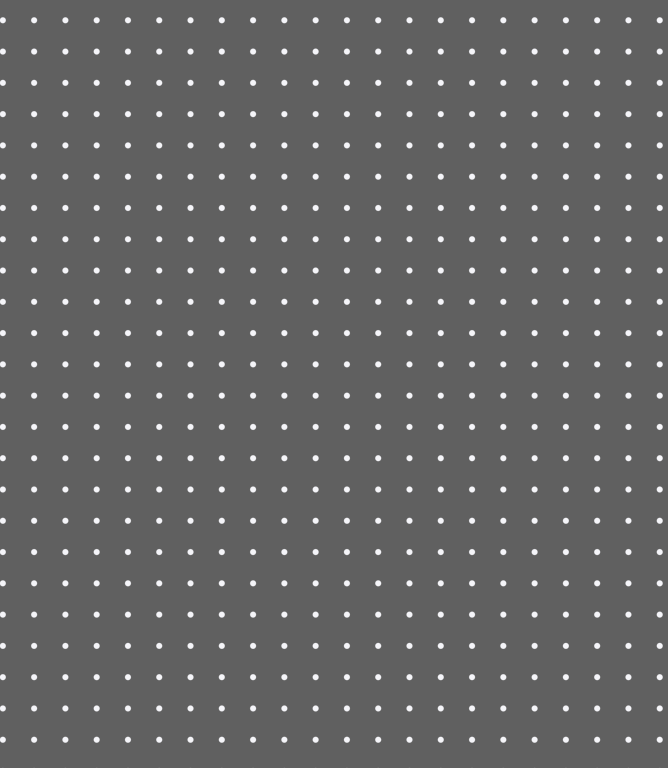
Write a WebGL 2 fragment shader that draws this pattern.

```glsl
#version 300 es
precision highp float;
// A square grid of small pale dots on flat mid grey, 22 across and 24 down.
// Each point is folded into one grid cell, where a circle's signed distance
// is turned into soft-edged coverage. Lengths are fractions of canvas height.

uniform vec2 u_resolution;
out vec4 fragColor;

const vec3 GROUND = vec3(0.378);
const vec3 DOT = vec3(0.96, 0.96, 0.975);

const float SPACING = 0.04073;                // between dot centres
const vec2 FIRST_DOT = vec2(0.0037, 0.0368);  // centre of the lower left dot
const float DOT_RADIUS = 0.0039;

// Offset from the nearest grid point
vec2 foldToGrid(vec2 p, vec2 origin, float spacing) {
    return (fract((p - origin) / spacing + 0.5) - 0.5) * spacing;
}

float circleDistance(vec2 p, float radius) {
    return length(p) - radius;
}

// 1 inside the shape, 0 outside, blended across the given width
float coverage(float dist, float blendWidth) {
    return 1.0 - smoothstep(-0.5 * blendWidth, 0.5 * blendWidth, dist);
}

void main() {
    float pixel = 1.0 / u_resolution.y;
    vec2 p = gl_FragCoord.xy * pixel;

    vec2 cell = foldToGrid(p, FIRST_DOT, SPACING);
    float dots = coverage(circleDistance(cell, DOT_RADIUS), 1.5 * pixel);

    fragColor = vec4(mix(GROUND, DOT, dots), 1.0);
}
```
